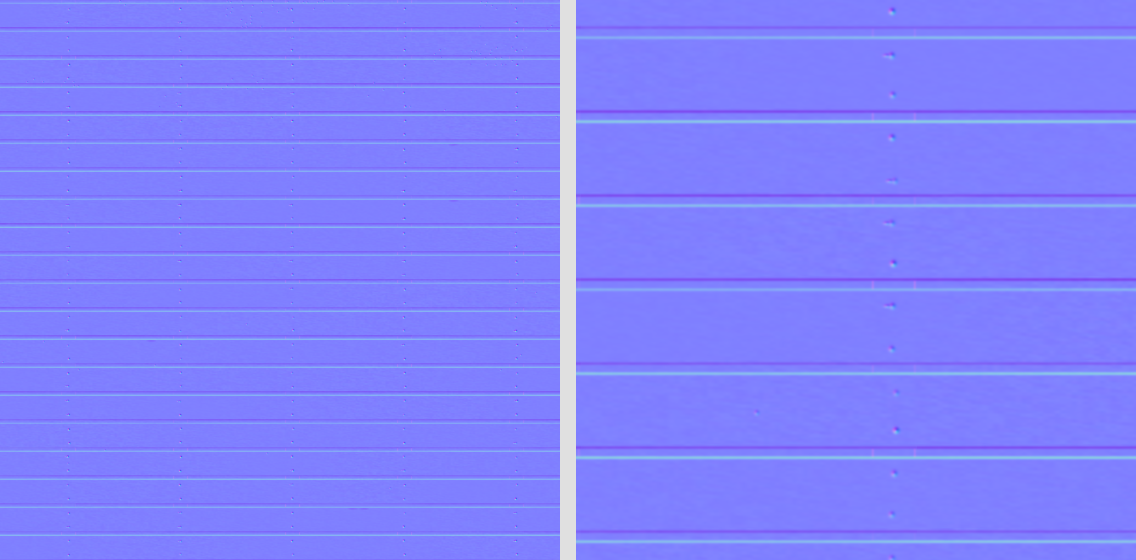
Left: the whole. Right: its middle third, enlarged.
Write a WebGL 2 fragment shader that draws this texture map.

```glsl
#version 300 es
precision highp float;

uniform vec2 u_resolution;
out vec4 fragColor;

float hash(vec2 p) {
    vec3 q = fract(p.xyx * 0.1031);
    q += dot(q, q.yzx + 33.33);
    return fract((q.x + q.y) * q.z);
}

float noise(vec2 p) {
    vec2 cell = floor(p), f = fract(p);
    f = f * f * (3.0 - 2.0 * f);
    return mix(mix(hash(cell), hash(cell + vec2(1, 0)), f.x),
               mix(hash(cell + vec2(0, 1)), hash(cell + vec2(1, 1)), f.x), f.y);
}

// Soft line that widens and fades when it is thinner than a pixel
float softLine(float d, float width, float pixel) {
    float spread = sqrt(width * width + 0.09 * pixel * pixel);
    return exp(-0.5 * d * d / (spread * spread)) * width / spread;
}

// Slope of a round hollow
vec2 dimple(vec2 d, float radius) {
    vec2 q = d / radius;
    return -q * exp(-dot(q, q));
}

void main() {
    vec2 uv = gl_FragCoord.xy / u_resolution;
    vec2 pixel = 1.0 / u_resolution;

    // Twenty boards, counted from the top
    float rows = (1.0 - uv.y) * 20.0 + 0.05;
    float board = mod(floor(rows), 20.0);
    float f = fract(rows);
    float rowPixel = 20.0 * pixel.y;

    // Five columns of nails
    float columns = (uv.x - 0.0225) * 5.0;
    float column = floor(columns);
    float acrossColumn = (fract(columns) - 0.5) / 5.0;

    // Painted wood grain, drawn out along slightly slanted streaks
    vec2 streak = vec2(uv.x, uv.y + 0.12 * uv.x);
    float grain = noise(streak * vec2(130.0, 480.0) + board * 17.0) - 0.5;
    float fine = noise(uv * vec2(300.0, 560.0) + 31.0) - 0.5;
    float roughness = 0.4 + noise(vec2(uv.x * 6.0, board * 3.7));
    vec2 slope = vec2(0.035 * fine, 0.055 * grain + 0.03 * fine) * roughness;

    // Lower edge of the board above, uneven along its length
    float section = hash(vec2(floor(columns - 0.57), board + 5.0));
    float shade = mix(0.1, 0.36, hash(vec2(board, 8.0))) + 0.14 * section
                + 0.2 * (noise(vec2(uv.x * 5.0, board * 9.1)) - 0.5);
    float lowerEdge = softLine(f - 0.045, 0.014, rowPixel);
    slope += max(shade, 0.05) * lowerEdge * vec2(-0.05, -1.0);

    // Bright upper edge of this board
    float gleam = mix(0.3, 0.65, hash(vec2(board, 41.0)))
                + 0.2 * (noise(vec2(uv.x * 7.0, board * 5.3)) - 0.5);
    float upperEdge = softLine(f - 0.165, 0.014, rowPixel);
    slope += gleam * upperEdge * vec2(0.14, 1.0);

    // Groove with the edges of the battens behind it
    float groove = smoothstep(0.04, 0.08, f) * (1.0 - smoothstep(0.14, 0.18, f));
    float batten = softLine(abs(acrossColumn) - 0.0125, 0.0006, pixel.x);
    float battenDepth = hash(vec2(column + 3.0, board + 60.0));
    slope += groove * vec2(0.3 * batten * battenDepth, 0.008);

    // Two nail heads per board in each column
    for (int i = 0; i < 2; i++) {
        vec2 id = vec2(column + 11.0 + 7.0 * float(i), board + 20.0);
        vec2 jitter = vec2(hash(id), hash(id + 50.0)) - 0.5;
        vec2 d = vec2(acrossColumn, (0.375 + 0.485 * float(i) - f) / 20.0) - jitter * vec2(0.003, 0.002);
        float depth = mix(0.5, 1.4, hash(id + 90.0));
        slope += depth * dimple(d, 0.0016);
        // Torn paint beside some heads
        float torn = step(0.82, hash(id + 130.0));
        slope += 0.5 * torn * dimple((d + vec2(0.003, 0.0)) * vec2(0.6, 1.0), 0.0011);
    }

    // Scattered chips on the worn upper boards
    vec2 chipGrid = uv * vec2(110.0, 160.0);
    vec2 chipCell = floor(chipGrid);
    float wornPatch = smoothstep(0.65, 0.85, noise(uv * vec2(9.0, 20.0) + 4.0)) * smoothstep(0.78, 0.9, uv.y);
    float chip = step(hash(chipCell + 200.0), 0.0006 + 0.25 * wornPatch);
    vec2 chipCentre = 0.3 + 0.4 * vec2(hash(chipCell + 300.0), hash(chipCell + 400.0));
    slope += 0.45 * chip * dimple((fract(chipGrid) - chipCentre) / vec2(110.0, 160.0), 0.0014);

    // Rare splinters below the bright edge
    float splinterX = uv.x * 50.0;
    float splinter = step(0.996, hash(vec2(floor(splinterX) + 70.0, board + 9.0)));
    float taper = sin(3.14159 * fract(splinterX));
    slope.y -= 0.3 * splinter * taper * softLine(f - 0.225, 0.014, rowPixel);

    // Encode the surface normal, flattened a little in the joints
    vec3 normal = normalize(vec3(slope, 1.0));
    normal.z -= 0.006 * groove + 0.05 * lowerEdge + 0.03 * upperEdge;
    fragColor = vec4(normal * 0.5 + 0.5, 1.0);
}
```
